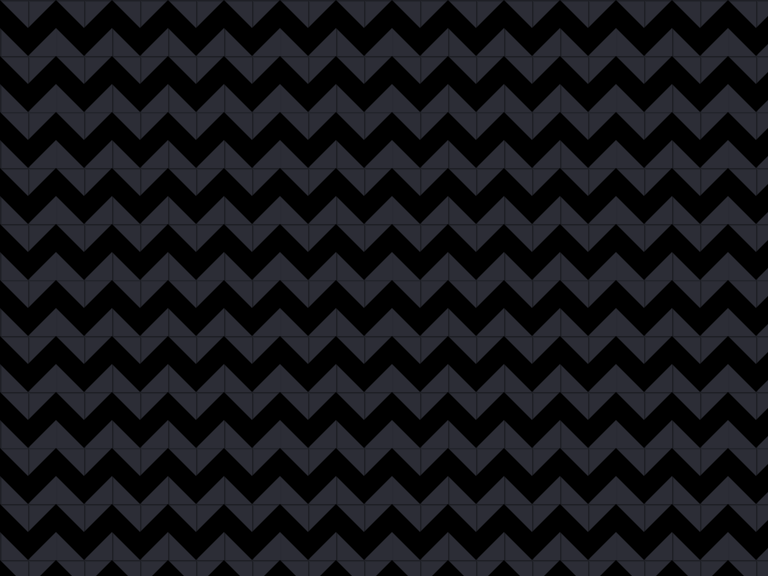
Write a WebGL 2 fragment shader that draws this pattern.

```glsl
#version 300 es
precision highp float;
// Dark chevron pattern: slate zigzag bands alternating with black.
// A triangle wave shifts horizontal stripes; hairline seams, uneven in
// strength, mark the tile rows and the fold of every chevron.

uniform vec2 u_resolution;
out vec4 fragColor;

// Lengths are fractions of the canvas height
const float PERIOD = 0.097222;        // tile size, both directions
const float SEAM_WIDTH = 0.0026;
const float SEAM_SHIFT = 0.0013;      // seam offset from the tile border
const float SEAM_DARKNESS = 0.30;
const float FAINT_FOLD = 0.15;        // relative strength of the faintest folds
const float FAINT_ROW = 0.65;         // relative strength of the fainter rows
const vec3 BLACK = vec3(0.0);
const vec3 SLATE = vec3(0.172, 0.178, 0.212);

// Signed distance to the zigzag band, positive inside
float chevronBand(vec2 p) {
    vec2 tile = p / PERIOD;
    float fold = abs(tile.x - round(tile.x));
    float phase = fract(tile.y - 0.5 - fold + 0.25);
    return (0.25 - abs(phase - 0.5)) * PERIOD * inversesqrt(2.0);
}

// Box-filtered coverage of a thin line at the given distance
float lineCoverage(float dist, float pixel) {
    float overlap = 0.5 * (SEAM_WIDTH + pixel) - abs(dist);
    return clamp(overlap, 0.0, min(SEAM_WIDTH, pixel)) / pixel;
}

// Vertical seams at each half tile; some peak folds almost vanish
float foldSeam(float x, float pixel) {
    float spacing = 0.5 * PERIOD;
    float index = round((x - SEAM_SHIFT) / spacing);
    float cycle = abs(mod(index + 6.0, 12.0) - 6.0);
    float strength = abs(cycle - 2.0) < 0.5 ? FAINT_FOLD : 1.0;
    return strength * lineCoverage(x - SEAM_SHIFT - index * spacing, pixel);
}

// Horizontal seams at each tile row; every third is fainter
float rowSeam(float y, float pixel) {
    float index = round((y - SEAM_SHIFT) / PERIOD);
    float strength = abs(mod(index, 3.0) - 2.0) < 0.5 ? FAINT_ROW : 1.0;
    return strength * lineCoverage(y - SEAM_SHIFT - index * PERIOD, pixel);
}

void main() {
    // Tiles are laid from the top left corner
    float pixel = 1.0 / u_resolution.y;
    vec2 p = gl_FragCoord.xy * pixel;
    p.y = 1.0 - p.y;

    // Bands
    float band = clamp(chevronBand(p) / pixel + 0.5, 0.0, 1.0);
    vec3 color = mix(BLACK, SLATE, band);

    // Seams
    float seam = max(foldSeam(p.x, pixel), rowSeam(p.y, pixel));
    color *= 1.0 - SEAM_DARKNESS * seam;

    fragColor = vec4(color, 1.0);
}
```
